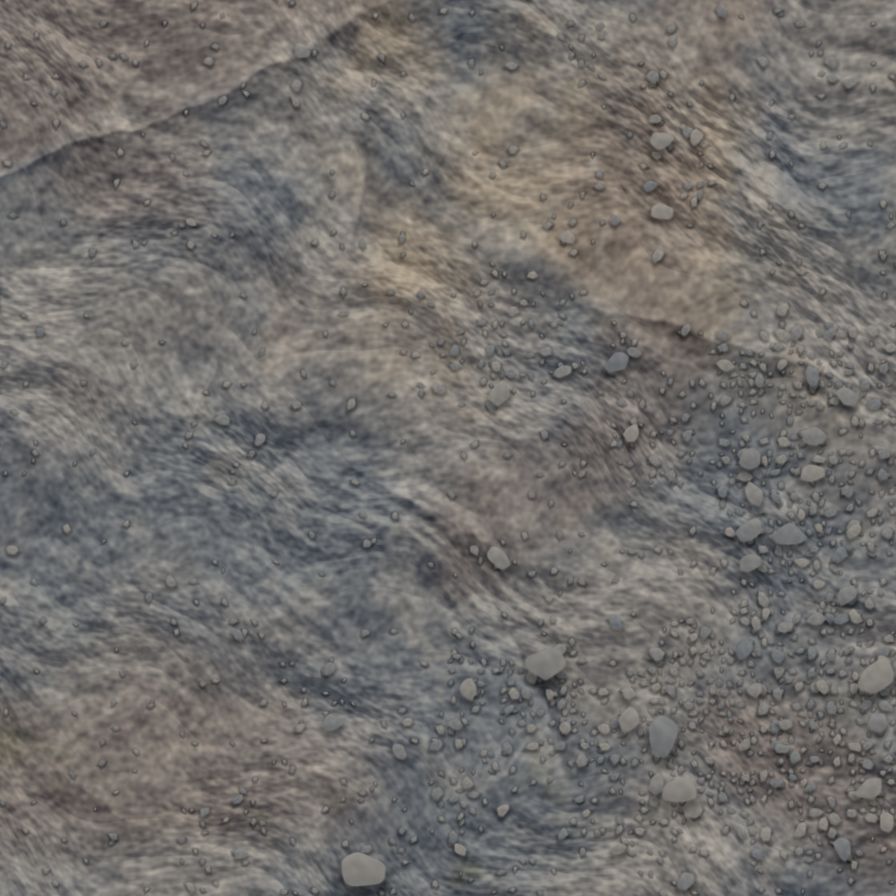
A WebGL 1 fragment shader for this texture:

```glsl
precision highp float;
// Aerial view of a dusty quarry slope: weathered ledges, rippled sand and scattered rubble.
uniform vec2 u_resolution;
#define COOL vec3(0.392, 0.405, 0.420)
#define NEUTRAL vec3(0.478, 0.464, 0.450)
#define WARM vec3(0.590, 0.520, 0.430)
#define PALE vec3(0.565, 0.545, 0.515)
#define RUST vec3(0.425, 0.382, 0.360)
#define MOSS vec3(0.345, 0.345, 0.280)
#define LIGHT vec2(0.08, 0.997)
#define RELIEF 0.0085
#define RIPPLES 44.0
#define SHADOW 0.36
#define SOFTNESS 0.0022
#define TAU 6.28319

vec2 hash2(vec2 p) {
  vec3 q = fract(p.xyx * vec3(0.1031, 0.1030, 0.0973));
  q += dot(q, q.yzx + 33.33);
  return fract((q.xx + q.yz) * q.zy);
}
vec2 direction(float angle) { return vec2(cos(angle), sin(angle)); }
float corner(vec2 cell, vec2 f, vec2 o) { return dot(direction(TAU * hash2(cell + o).x), f - o); }
float noise(vec2 p) {
  vec2 i = floor(p), f = fract(p), u = f * f * f * (f * (f * 6.0 - 15.0) + 10.0);
  return mix(mix(corner(i, f, vec2(0, 0)), corner(i, f, vec2(1, 0)), u.x),
             mix(corner(i, f, vec2(0, 1)), corner(i, f, vec2(1, 1)), u.x), u.y);
}
float fbm(vec2 p) {
  float sum = 0.0, amp = 0.5;
  for (int i = 0; i < 5; i++) {
    sum += amp * noise(p);
    p = mat2(1.6, 1.2, -1.2, 1.6) * p + 17.3;
    amp *= 0.5;
  }
  return sum;
}
// Ground height: strata falling to the right, with wavy ripples in patches
float height(vec2 p) {
  vec2 s = mat2(0.8, 0.6, -0.6, 0.8) * (p + 0.05 * noise(p * 5.0));
  float patches = smoothstep(0.05, 0.35, noise(p * 4.0 + 60.0));
  float ripple = sin(TAU * RIPPLES * (s.y + 0.03 * noise(p * 9.0)));
  return fbm(s * vec2(7.0, 9.0)) + 0.2 * abs(noise(s * vec2(10.0, 20.0))) + 0.02 * patches * ripple;
}
// Cross section of a step: bright rim on the high side, shadow on the low side
float stepProfile(float across, float width) {
  float shade = (1.0 - smoothstep(-0.004, 0.003, across)) * exp(min(across, 0.0) / width);
  return 0.6 * smoothstep(-0.002, 0.006, across) * exp(-max(across, 0.0) / (2.0 * width)) - shade;
}
float ledge(vec2 p, vec2 a, vec2 b) {
  float span = length(b - a);
  vec2 t = (b - a) / span, q = p - a;
  float along = dot(q, t) / span;
  float ends = smoothstep(-0.05, 0.15, along) * (1.0 - smoothstep(0.8, 1.05, along));
  return ends * stepProfile(dot(q, vec2(-t.y, t.x)), 0.016);
}
// Where rubble gathers: clumps towards the lower right
float rubble(vec2 p) {
  float clumps = 0.6 * noise(p * 4.0 + 9.0) + 0.5 * noise(p * 11.0);
  return smoothstep(0.0, 0.6, 0.8 * (p.x - p.y) + clumps) * smoothstep(-0.05, 0.2, p.y);
}
// Rounded polygon with six irregular sides
float stoneDistance(vec2 q, vec2 seed, float r) {
  vec2 axis = direction(TAU * seed.y);
  q += 0.35 * axis * dot(q, axis);
  float sum = 0.0, k = 9.0 / r;
  for (int i = 0; i < 6; i++) {
    vec2 h = hash2(seed * 91.0 + float(i) * 7.0);
    float side = dot(q, direction(TAU * (float(i) + 0.6 * h.x) / 6.0 + 9.0 * seed.x));
    sum += exp(min(k * (side - r * (0.7 + 0.3 * h.y)), 40.0));
  }
  return log(sum) / k;
}
vec3 addStones(vec3 col, vec2 p, float scale, float chance, float base) {
  vec2 g = p * scale + scale, cell = floor(g);
  float soft = SOFTNESS * scale, shadow = 0.0, cover = 0.0;
  vec3 stone = col;
  for (int y = -1; y <= 1; y++) for (int x = -1; x <= 1; x++) {
    vec2 id = cell + vec2(x, y), seed = hash2(id + 5.0), pick = hash2(id + 77.0);
    vec2 center = id + 0.25 + 0.5 * seed, q = g - center;
    float r = mix(0.2, 0.47, pick.y), odds = base + chance * rubble(center / scale - 1.0);
    if (pick.x > odds || length(q) > 2.2 * r) continue;
    float under = stoneDistance(q + LIGHT * r * 0.35, seed, r);
    shadow = max(shadow, 1.0 - smoothstep(-0.3 * r, 0.4 * r + soft, under));
    float inside = 1.0 - smoothstep(-soft, soft, stoneDistance(q, seed, r));
    float lit = clamp(dot(q, LIGHT) / r, -1.0, 1.0) + 0.9 * noise(q * 2.0 / r + seed * 50.0);
    stone = mix(stone, mix(COOL + 0.05, PALE, seed.x) + 0.065 * lit * vec3(1.05, 1.0, 0.9), inside);
    cover = max(cover, inside);
  }
  return mix(col * (1.0 - SHADOW * shadow), stone, 0.9 * cover);
}
void main() {
  vec2 p = gl_FragCoord.xy / min(u_resolution.x, u_resolution.y);
  vec2 w = p + 0.05 * vec2(fbm(p * 6.0 + 3.0), fbm(p * 6.0 + 41.0));
  // Soil colours: cool dust, warm sand, rusty bank, pale crust, moss
  vec3 col = mix(COOL, NEUTRAL, smoothstep(-0.18, 0.18, fbm(w * 3.5 + 20.0)));
  float sand = 0.75 - 1.9 * length((p - vec2(0.68, 0.8)) * vec2(0.8, 1.1));
  col = mix(col, WARM, 0.65 * smoothstep(0.0, 0.9, sand + 1.5 * fbm(w * 6.0)));
  float bank = smoothstep(-0.01, 0.03, w.y - 0.79 - 0.45 * w.x);
  col = mix(col, RUST, 0.6 * max(bank, smoothstep(0.1, 0.4, noise(w * 3.5 + 31.0))));
  float crust = smoothstep(0.05, 0.22, fbm(w * 10.0 + 70.0));
  col = mix(col, PALE, crust * mix(0.45, 0.85, bank));
  float moss = smoothstep(0.12, 0.4, fbm(p * 9.0 + 80.0)) * (1.0 - smoothstep(0.05, 0.35, p.y));
  col = mix(col, MOSS, 0.8 * moss);
  // Slope lighting, fine grit, long ledges and short broken steps
  float e = 0.0025, slope = (height(p) - height(p + LIGHT * e)) / e;
  float shade = clamp(RELIEF * slope, -0.12, 0.12) + 0.09 * noise(p * 75.0) + 0.06 * noise(p * 140.0);
  float steps = ledge(w, vec2(-0.05, 0.77), vec2(0.5, 1.02));
  steps += ledge(w, vec2(0.62, 0.665), vec2(0.98, 0.555));
  steps += 0.7 * ledge(w, vec2(0.64, 0.12), vec2(0.54, 0.36));
  steps += 0.8 * ledge(w, vec2(0.36, 0.5), vec2(0.62, 0.36));
  steps += 0.6 * ledge(w, vec2(0.39, 0.7), vec2(0.41, 0.93));
  float crack = stepProfile(noise(w * 6.0 + 13.0) / 6.0, 0.01);
  steps += 0.5 * crack * smoothstep(0.0, 0.3, noise(p * 5.0));
  col += (shade + 0.14 * steps) * vec3(1.06, 1.0, 0.88);
  // Rubble from grit to boulders
  col = addStones(col, p, 90.0, 0.55, 0.05);
  col = addStones(col, p, 50.0, 0.55, 0.025);
  col = addStones(col, p, 28.0, 0.42, 0.01);
  col = addStones(col, p, 14.0, 0.20, 0.0);
  gl_FragColor = vec4(clamp(col, 0.0, 1.0), 1.0);
}
```
